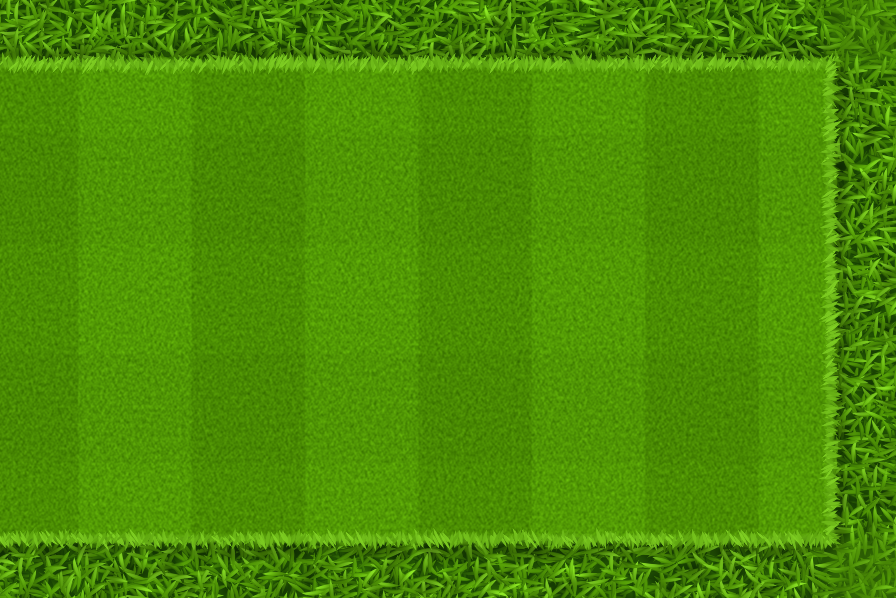
Write a WebGL 2 fragment shader that draws this texture.

```glsl
#version 300 es
precision highp float;
// A mown lawn of crossing stripes, framed on three sides by a leafy hedge.
// The lawn is striped squares with gradient noise; the hedge is layers of
// jittered grid blades, and a fringe of bright blades hides the border.
uniform vec2 u_resolution;
out vec4 outColor;

const vec3 LAWN_DARK = vec3(0.288, 0.542, 0.010);
const vec3 LAWN_LIGHT = vec3(0.318, 0.592, 0.018);
const vec3 HEDGE_SHADOW = vec3(0.09, 0.25, 0.01);
const vec3 HEDGE_LEAF = vec3(0.30, 0.56, 0.02);
const vec3 BLADE_TIP = vec3(0.49, 0.80, 0.13);

vec2 hash2(vec2 p) {
    vec3 q = fract(p.xyx * vec3(0.1031, 0.1030, 0.0973));
    q += dot(q, q.yzx + 33.33);
    return fract((q.xx + q.yz) * q.zy);
}

float gradientDot(vec2 cell, vec2 f, vec2 corner) {
    float a = 6.2832 * hash2(cell + corner).x;
    return dot(vec2(cos(a), sin(a)), f - corner);
}

float gradientNoise(vec2 p) {
    vec2 i = floor(p), f = fract(p);
    vec2 u = f * f * (3.0 - 2.0 * f);
    float low = mix(gradientDot(i, f, vec2(0, 0)), gradientDot(i, f, vec2(1, 0)), u.x);
    float high = mix(gradientDot(i, f, vec2(0, 1)), gradientDot(i, f, vec2(1, 1)), u.x);
    return mix(low, high, u.y);
}

// Smooth square wave: 1 on the first half of each period, 0 on the second
float stripe(float x, float period, float soft) {
    float phase = fract(x / period);
    float fromEdge = phase > 0.75 ? phase - 1.0 : 0.25 - abs(phase - 0.25);
    return smoothstep(-soft, soft, fromEdge * period);
}

vec3 lawn(vec2 p) {
    float columns = stripe(p.x - 0.131, 0.3797, 0.002);
    float rows = stripe(p.y - 0.409, 0.366, 0.002);
    vec3 color = mix(LAWN_DARK, LAWN_LIGHT, columns) * mix(0.985, 1.015, rows);
    // Short upright blades, slanted either way, over a finer speckle
    vec2 slanted = vec2(p.x + 0.4 * p.y, p.y);
    vec2 opposed = vec2(p.x - 0.5 * p.y, p.y);
    float grain = gradientNoise(slanted * vec2(225.0, 130.0));
    grain += gradientNoise(opposed * vec2(205.0, 145.0) + 31.0);
    grain += 0.7 * gradientNoise(p * 270.0 + 77.0);
    return color * (1.0 + 0.17 * grain) + vec3(0.014, 0.0, 0.012) * grain;
}

// One layer of curved leaves, one per jittered grid cell
vec3 leafLayer(vec3 color, vec2 p, float cellSize, float layer, float aa) {
    vec2 base = floor(p / cellSize);
    for (int j = -1; j <= 1; j++)
    for (int i = -1; i <= 1; i++) {
        vec2 cell = base + vec2(i, j);
        vec2 r = hash2(cell + layer * 57.0 + 11.0);
        vec2 s = hash2(cell + layer * 91.0 + 203.0);
        vec2 q = p - (cell + 0.5 + 0.8 * (r - 0.5)) * cellSize;
        float angle = 0.7 + (s.x - 0.5) * 2.0 + 1.7 * step(0.5, r.x);
        vec2 axis = vec2(cos(angle), sin(angle));
        float t = dot(q, axis) / (cellSize * 0.95);
        float across = dot(q, vec2(-axis.y, axis.x)) + (s.y - 0.5) * 0.4 * cellSize * t * t;
        float width = cellSize * 0.17 * (1.0 - t * t);
        float mask = smoothstep(aa, -aa, abs(across) - width);
        float light = 0.22 + 0.19 * layer + 0.5 * (s.y - 0.5) + 0.25 * t;
        light -= 0.3 * smoothstep(0.0, cellSize * 0.17, across);
        vec3 leaf = mix(HEDGE_SHADOW, HEDGE_LEAF, clamp(light * 1.7, 0.0, 1.0));
        leaf = mix(leaf, BLADE_TIP, smoothstep(0.6, 1.2, light));
        color = mix(color, leaf, mask);
    }
    return color;
}

vec3 hedge(vec2 p, float aa) {
    float clump = gradientNoise(p * 34.0);
    vec3 color = mix(HEDGE_SHADOW, HEDGE_LEAF, 0.1 + 0.3 * clump);
    for (int k = 0; k < 4; k++)
        color = leafLayer(color, p + 0.37 * float(k), 0.021, float(k), aa);
    return color * (1.0 + 0.3 * clump);
}

// Row of slender blades crossing the border; along and d run beside and across it
vec3 fringeRow(vec3 color, float along, float d, float layer, float aa) {
    float spacing = 0.0095;
    float base = floor(along / spacing);
    for (int i = -2; i <= 2; i++) {
        float id = base + float(i);
        vec2 r = hash2(vec2(id, layer * 17.0 + 5.0));
        vec2 s = hash2(vec2(id + 41.0, layer * 29.0 + 9.0));
        float t = (d - 0.006 - 0.011 * (s.x - 0.5)) / (0.006 + 0.009 * s.y);
        float x = along - (id + r.x) * spacing - (r.y - 0.5) * 0.018 * t;
        float mask = smoothstep(aa, -aa, abs(x) - 0.0027 * (1.0 - t * t));
        vec3 blade = mix(HEDGE_LEAF, BLADE_TIP, 0.35 + 0.75 * r.y);
        color = mix(color, blade, mask * 0.9);
    }
    return color;
}

void main() {
    vec2 p = gl_FragCoord.xy / u_resolution * vec2(1.5, 1.0);
    float aa = 0.6 / u_resolution.y;

    // Distance outside the lawn rectangle, which runs off the left side
    vec2 outside = vec2(p.x - 1.385, abs(p.y - 0.496) - 0.392);
    float d = max(outside.x, outside.y);
    float along = outside.x > outside.y ? p.y + 7.0 : p.x + 3.0 * step(0.5, p.y);

    vec3 color = lawn(p);
    if (d > 0.0) {
        vec3 leaves = hedge(p, aa);
        leaves *= 1.0 - 0.18 * smoothstep(0.045, 0.02, d);
        // Softer foliage where two hedges meet
        float corner = smoothstep(-0.03, 0.03, min(outside.x, outside.y));
        leaves = mix(leaves, HEDGE_LEAF * 0.95, 0.4 * corner);
        color = mix(color, leaves, smoothstep(0.0, 0.006, d));
    }

    // Bright grass fringe over the border
    float glow = smoothstep(0.011, 0.0, abs(d - 0.005));
    color = mix(color, mix(HEDGE_LEAF, BLADE_TIP, 0.6), 0.7 * glow);
    for (int k = 0; k < 3; k++)
        color = fringeRow(color, along, d, float(k), aa);
    outColor = vec4(color, 1.0);
}
```
